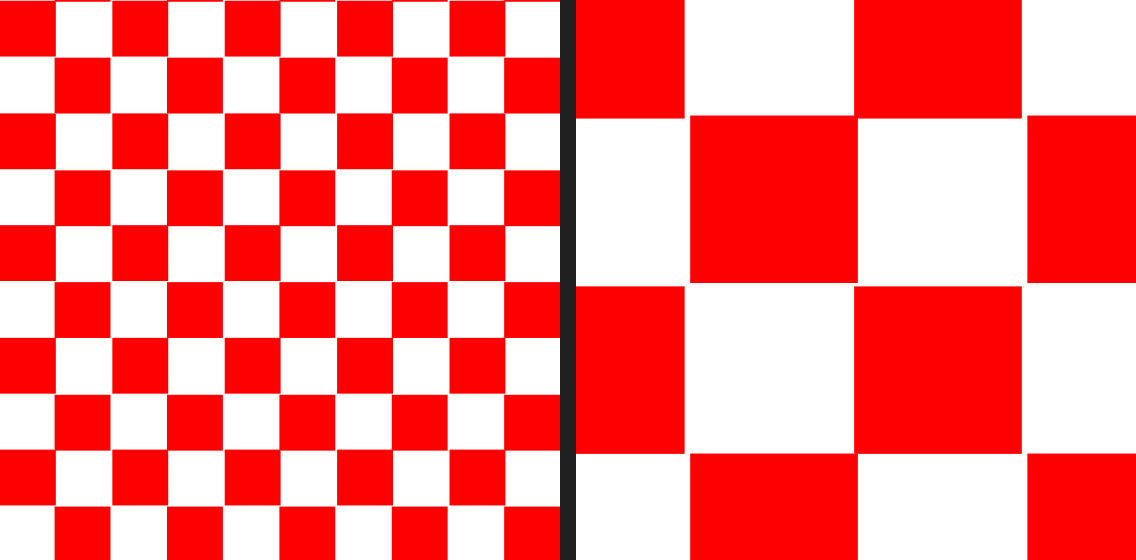
Left: the whole. Right: its middle third, enlarged.
Give the GLSL for this pattern, as a Shadertoy shader.

```glsl
// Red and white checkerboard, five repeats across and five down.
// Two staggered lattices of red squares lie on white; slightly uneven
// spacing leaves hairline gaps and small overlaps where corners meet.

const vec3 RED = vec3(1.0, 0.0, 0.0);
const vec3 WHITE = vec3(1.0);
const vec2 PERIOD = vec2(0.2007, 0.2004);
const vec2 SQUARE_SIZE = vec2(0.0998, 0.0997);
const float ROW_NUDGE = 0.0008; // downward shift of every second row

// Antialiased coverage of a box centred on the origin
float boxCoverage(vec2 p, vec2 size, vec2 pixel) {
    vec2 inside = (0.5 * size - abs(p)) / pixel;
    vec2 cover = clamp(inside + 0.5, 0.0, 1.0);
    return cover.x * cover.y;
}

// Coverage of a repeating lattice whose first square has its corner at start
float squareLattice(vec2 p, vec2 start, vec2 period, vec2 size, vec2 pixel) {
    vec2 q = p - start - 0.5 * size;
    vec2 cell = floor(q / period + 0.5);
    vec2 local = q - cell * period;
    local.y -= ROW_NUDGE * mod(cell.y, 2.0);
    return boxCoverage(local, size, pixel);
}

void mainImage(out vec4 fragColor, in vec2 fragCoord) {
    // Canvas units, measured from the top left
    vec2 pixel = 1.0 / iResolution.xy;
    vec2 p = fragCoord * pixel;
    p.y = 1.0 - p.y;

    // Even and odd rows of the board
    float evenRows = squareLattice(p, vec2(-0.0001, 0.0013), PERIOD, SQUARE_SIZE, pixel);
    float oddRows = squareLattice(p, vec2(0.0975, 0.1030), PERIOD, SQUARE_SIZE, pixel);

    vec3 color = mix(WHITE, RED, max(evenRows, oddRows));
    fragColor = vec4(color, 1.0);
}
```
